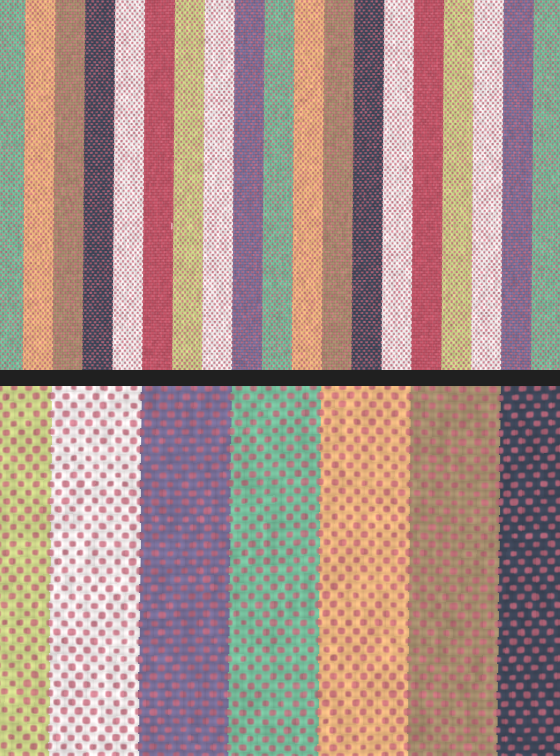
Top, the full canvas; bottom, a detail of the centre.
Write a WebGL 1 fragment shader that draws this texture.

```glsl
precision highp float;
uniform vec2 u_resolution;

const float STRIPE_WIDTH = 0.0808;
const float STRIPE_START = 0.061;
const float SLANT = 0.0077;
const float STRIPES_PER_REPEAT = 9.0;
const float THREADS_PER_STRIPE = 12.0;
const float WEFT_ROWS = 127.0;
const vec2 DOT_HALF_SIZE = vec2(0.0031, 0.0027);
const float DOT_COVERAGE = 0.28;
const float DOT_VARIATION = 0.0012;
const float DOT_JITTER = 0.0009;
const float DOT_SOFTNESS = 0.0006;
const float WEFT_BLEND = 0.2;
const float EDGE_WOBBLE = 0.0008;
const float EDGE_TEETH = 0.0011;
const float ROW_SHADE = 0.08;
const float THREAD_SHADE = 0.04;
const float GRAIN = 0.13;
const float FADE = 0.05;
const float LINT_CHANCE = 0.012;

const vec3 ORANGE = vec3(0.98, 0.75, 0.51);
const vec3 OLIVE = vec3(0.67, 0.57, 0.43);
const vec3 NAVY = vec3(0.22, 0.26, 0.34);
const vec3 WHITE = vec3(1.00, 0.98, 0.98);
const vec3 RED = vec3(0.77, 0.30, 0.38);
const vec3 LIME = vec3(0.84, 0.88, 0.55);
const vec3 PURPLE = vec3(0.47, 0.43, 0.61);
const vec3 GREEN = vec3(0.46, 0.78, 0.63);
const vec3 WEFT = vec3(0.77, 0.38, 0.46);
const vec3 LINT = vec3(0.93, 0.78, 0.78);
const vec3 HAZE = vec3(0.92, 0.88, 0.88);

float hash(vec2 p) {
  return fract(sin(dot(p, vec2(127.1, 311.7))) * 4375.85);
}

float cornerSlope(vec2 corner, vec2 offset) {
  float angle = 6.2832 * hash(corner);
  return dot(vec2(cos(angle), sin(angle)), offset);
}

float gradientNoise(vec2 p) {
  vec2 i = floor(p);
  vec2 f = p - i;
  vec2 w = f * f * f * (f * (f * 6.0 - 15.0) + 10.0);
  float low = mix(cornerSlope(i, f),
                  cornerSlope(i + vec2(1.0, 0.0), f - vec2(1.0, 0.0)), w.x);
  float high = mix(cornerSlope(i + vec2(0.0, 1.0), f - vec2(0.0, 1.0)),
                   cornerSlope(i + vec2(1.0, 1.0), f - vec2(1.0, 1.0)), w.x);
  return mix(low, high, w.y);
}

vec3 warpColor(float stripe) {
  float k = mod(stripe, STRIPES_PER_REPEAT);
  if (k < 0.5) return ORANGE;
  if (k < 1.5) return OLIVE;
  if (k < 2.5) return NAVY;
  if (k < 3.5) return WHITE;
  if (k < 4.5) return RED;
  if (k < 5.5) return LIME;
  if (k < 6.5) return WHITE;
  if (k < 7.5) return PURPLE;
  return GREEN;
}

void main() {
  float pixel = 1.0 / u_resolution.y;
  vec2 p = gl_FragCoord.xy * pixel;
  float detail = 1.0 - smoothstep(0.45, 0.8, pixel * WEFT_ROWS);

  // Slightly leaning threads with uneven weft rows
  float x = p.x - STRIPE_START - SLANT * p.y;
  x += EDGE_WOBBLE * gradientNoise(p * vec2(9.0, 14.0));
  float rows = p.y * WEFT_ROWS + 0.5 * gradientNoise(p * 7.0);
  float row = floor(rows);
  float parity = mod(row, 2.0);
  float threads = x / STRIPE_WIDTH * THREADS_PER_STRIPE;
  float thread = floor(threads);

  // Stripes meeting along a toothed edge
  float stripe = (x + EDGE_TEETH * (parity - 0.5)) / STRIPE_WIDTH;
  float border = floor(stripe + 0.5);
  float blur = 0.7 * pixel / STRIPE_WIDTH;
  vec3 warp = mix(warpColor(border - 1.0), warpColor(border),
                  smoothstep(-blur, blur, stripe - border));

  // Spun yarn: streaks along the warp and along the weft
  float slub = gradientNoise(vec2(threads * 0.8, p.y * 32.0));
  float fleck = hash(vec2(thread, row)) - 0.5;
  float pick = gradientNoise(vec2(p.x * 24.0, rows * 0.7));
  vec3 weft = mix(WEFT, warp, WEFT_BLEND) * (1.0 + GRAIN * (pick + fleck));
  warp *= 1.0 + GRAIN * (0.8 * slub + 0.6 * fleck);

  // Blocky weft dots, staggered on alternate rows
  vec2 cell = vec2(fract(0.5 * threads + 0.5 * parity), fract(rows)) - 0.5;
  vec2 offset = cell * vec2(2.0 * STRIPE_WIDTH / THREADS_PER_STRIPE, 1.0 / WEFT_ROWS);
  offset += DOT_JITTER * vec2(gradientNoise(p * 90.0), gradientNoise(p * 90.0 + 31.7));
  float mottle = gradientNoise(p * vec2(34.0, 24.0)) + 0.6 * gradientNoise(p * 75.0);
  vec2 radius = DOT_HALF_SIZE + DOT_VARIATION * (0.8 * mottle + 0.4 * fleck);
  vec2 q = abs(offset) / radius;
  float blockLength = pow(dot(q * q, q) + 0.00001, 0.3333);
  float dotDistance = (blockLength - 1.0) * min(radius.x, radius.y);
  float softness = 0.6 * pixel + DOT_SOFTNESS;
  float weftDot = 1.0 - smoothstep(-softness, softness, dotDistance);
  vec3 color = mix(warp, weft, mix(DOT_COVERAGE, weftDot, detail));

  // Rounded yarns with shaded gaps, then a pale sun-bleached haze
  float gapShade = ROW_SHADE * (0.5 + 0.5 * cos(6.2832 * rows))
                 + THREAD_SHADE * (0.5 + 0.5 * cos(6.2832 * threads));
  color *= 1.0 - detail * gapShade;
  color = mix(color, HAZE, FADE);

  // Rare short pale lint fibres
  vec2 lintGrid = p * vec2(14.0, 9.0);
  vec2 lintCell = floor(lintGrid);
  vec2 lintOffset = (fract(lintGrid) - 0.5) / vec2(14.0, 9.0);
  lintOffset.y -= clamp(lintOffset.y, -0.007, 0.007);
  float lint = 1.0 - smoothstep(0.001, 0.001 + pixel, length(lintOffset));
  color = mix(color, LINT, 0.7 * lint * step(hash(lintCell + 3.7), LINT_CHANCE));

  gl_FragColor = vec4(clamp(color, 0.0, 1.0), 1.0);
}
```
